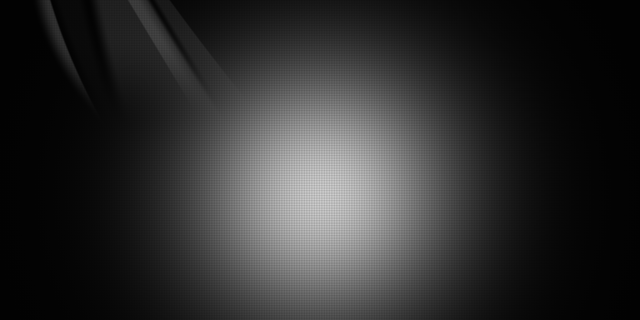
This background is drawn by a Shadertoy shader. Its source:

```glsl
// A soft grey spotlight on black, overlaid with a fine woven mesh, and
// curved translucent ribbons of light sweeping down from the upper left.
// The light is a Gaussian; each ribbon lies between two parabolic edges.

// Lengths are in canvas heights, with the origin at the lower left.
const vec2  GLOW_CENTER = vec2(1.01, 0.396);
const float GLOW_RADIUS = 0.40;
const float GLOW_LEVEL  = 0.74;
const float BASE_LEVEL  = 0.008;
const float MESH_CELLS  = 128.0;
const float MESH_DEPTH  = 0.05;

// Edge curves: x at the top, slope and bend as the depth grows.
const vec3 BLADE_LEFT  = vec3(0.099, 0.20, 0.89);
const vec3 BLADE_RIGHT = vec3(0.161, 0.30, 0.33);
const vec3 VEIL_LEFT   = vec3(0.273, 0.20, 0.15);
const vec3 BEAM_LEFT   = vec3(0.396, 0.60, 0.00);
const vec3 BEAM_RIGHT  = vec3(0.474, 0.60, 0.07);
const vec3 OUTER_RIGHT = vec3(0.534, 0.73, 0.12);

float edgeX(vec3 curve, float depth) {
    return curve.x + depth * (curve.y + depth * curve.z);
}

// Coverage between two edges; softness gives the left and right blur.
float ribbon(vec2 p, vec3 left, vec3 right, vec2 softness, float reach) {
    float depth = 1.0 - p.y;
    vec2 blur = max(softness, vec2(1.5 / iResolution.y));
    float fromLeft = p.x - edgeX(left, depth);
    float toRight = edgeX(right, depth) - p.x;
    float inside = smoothstep(0.0, blur.x, fromLeft)
                 * smoothstep(0.0, blur.y, toRight);
    return inside * (1.0 - smoothstep(0.25 * reach, reach, depth));
}

float ribbons(vec2 p) {
    float light = 0.17 * ribbon(p, BLADE_LEFT, BLADE_RIGHT, vec2(0.055, 0.008), 0.45);
    light += 0.025 * ribbon(p, BLADE_RIGHT, VEIL_LEFT, vec2(0.03, 0.03), 0.40);
    light += 0.11 * ribbon(p, VEIL_LEFT, BEAM_RIGHT, vec2(0.045, 0.02), 0.40);
    light += 0.10 * ribbon(p, BEAM_LEFT, BEAM_RIGHT, vec2(0.008, 0.05), 0.36);
    light += 0.07 * ribbon(p, BEAM_RIGHT, OUTER_RIGHT, vec2(0.02, 0.008), 0.34);
    return light;
}

// Crossed sine threads, faded out when too fine for the canvas.
float mesh(vec2 p) {
    vec2 threads = sin(6.2831853 * MESH_CELLS * p);
    float visible = smoothstep(1.0, 2.0, iResolution.y / MESH_CELLS);
    return 1.0 + MESH_DEPTH * visible * (threads.x + threads.y);
}

void mainImage(out vec4 fragColor, in vec2 fragCoord) {
    vec2 p = fragCoord / iResolution.y;
    p.x *= 2.0 * iResolution.y / iResolution.x; // keep the 2:1 layout

    // Spotlight
    vec2 offset = (p - GLOW_CENTER) / GLOW_RADIUS;
    float glow = GLOW_LEVEL * exp(-dot(offset, offset));

    // Ribbons and mesh
    float grey = (BASE_LEVEL + glow + ribbons(p)) * mesh(p);
    fragColor = vec4(vec3(clamp(grey, 0.0, 1.0)), 1.0);
}
```
